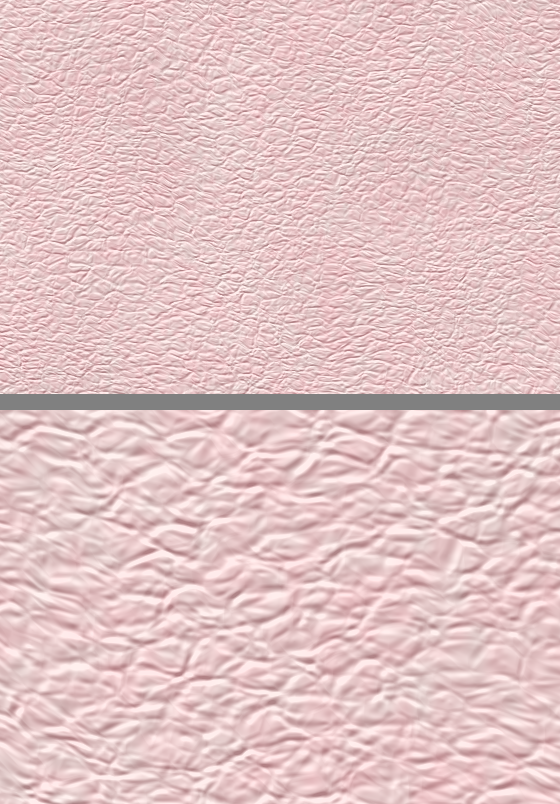
Top: the whole. Bottom: its middle third, enlarged.
Give the GLSL for this texture, as a Shadertoy shader.

```glsl
// Pale pink grained leather: flattened pebbles, fine wrinkles and pores lit from above.
#define PEBBLE_SCALE vec2(21.0, 39.0)
#define WRINKLE_SCALE vec2(47.0, 80.0)
#define PORE_SCALE vec2(115.0, 150.0)
#define GRAIN_TILT 0.13
#define LIGHT_STEP vec2(-0.0011, 0.0029)
#define PEBBLE_RELIEF 0.78
#define WRINKLE_RELIEF 0.48
#define PORE_RELIEF 0.80
#define MEAN_TONE 0.60
#define SHADOW_PINK vec3(0.76, 0.60, 0.61)
#define LIGHT_PINK vec3(0.99, 0.89, 0.89)
#define BLUSH vec3(0.035, -0.055, -0.035)

vec2 hash2(vec2 cell) {
    vec3 h = fract(cell.xyx * vec3(0.1031, 0.1030, 0.0973));
    h += dot(h, h.yzx + 33.33);
    return fract((h.xx + h.yz) * h.zy);
}

float valueNoise(vec2 p) {
    vec2 cell = floor(p), f = fract(p);
    f = f * f * (3.0 - 2.0 * f);
    float low = mix(hash2(cell).x, hash2(cell + vec2(1, 0)).x, f.x);
    float high = mix(hash2(cell + vec2(0, 1)).x, hash2(cell + vec2(1, 1)).x, f.x);
    return mix(low, high, f.y);
}

// Gap between the two nearest cell centres: zero along the creases.
float creaseGap(vec2 p) {
    vec2 cell = floor(p), f = fract(p);
    float nearest = 8.0, second = 8.0;
    for (int y = -1; y <= 1; y++)
    for (int x = -1; x <= 1; x++) {
        vec2 offset = vec2(x, y);
        float d = length(offset + hash2(cell + offset) - f);
        second = min(second, max(nearest, d));
        nearest = min(nearest, d);
    }
    return second - nearest;
}

// Bends the grain so that pebbles vary in size and direction.
vec2 bendGrain(vec2 p) {
    float c = cos(GRAIN_TILT), s = sin(GRAIN_TILT);
    p = mat2(c, s, -s, c) * p;
    vec2 broad = vec2(valueNoise(p * 4.0), valueNoise(p * 4.0 + 31.0)) - 0.5;
    vec2 local = vec2(valueNoise(p * 36.0 + 7.0), valueNoise(p * 36.0 + 53.0)) - 0.5;
    return p + broad * vec2(0.06, 0.07) + local * vec2(0.014, 0.010) + 1.0;
}

float leatherHeight(vec2 p) {
    vec2 grain = bendGrain(p);
    float depth = mix(0.65, 1.3, valueNoise(grain * 9.0));
    float pebble = smoothstep(0.0, 0.38, creaseGap(grain * PEBBLE_SCALE));
    float wrinkle = smoothstep(0.0, 0.60, creaseGap(grain * WRINKLE_SCALE + 17.0));
    float pore = valueNoise(grain * PORE_SCALE);
    return PEBBLE_RELIEF * depth * pebble + WRINKLE_RELIEF * wrinkle + PORE_RELIEF * pore;
}

void mainImage(out vec4 fragColor, in vec2 fragCoord) {
    vec2 p = fragCoord / iResolution.y;

    // Slopes that face the light turn pale, those facing away turn dark.
    float slope = leatherHeight(p) - leatherHeight(p + LIGHT_STEP);
    float tone = MEAN_TONE + slope + 0.12 * (valueNoise(p * 5.0 + 11.0) - 0.5);
    tone = clamp(tone, -0.30, 1.12);

    // Uneven dye shifts between rose and beige.
    float dye = 0.6 * valueNoise(p * 65.0 + 5.0) + 0.4 * valueNoise(p * 14.0) - 0.5;
    vec3 color = mix(SHADOW_PINK, LIGHT_PINK, tone) + BLUSH * dye;
    fragColor = vec4(clamp(color, 0.0, 1.0), 1.0);
}
```
